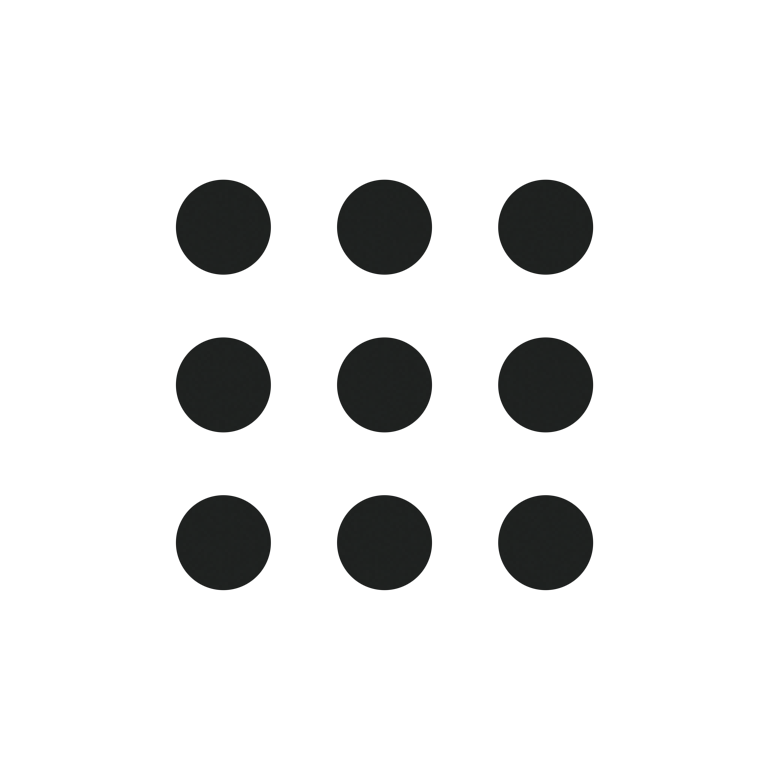
Write a Shadertoy shader that draws this pattern.

```glsl
#define GRID_CENTER vec2(0.5007, 0.4988)
#define SPACING vec2(0.2098, 0.2054)
#define GRID_REACH 1.0
#define DOT_RADIUS 0.0618
#define RIM_WIDTH 0.002
#define RIM_SHADE 0.8
#define GRAIN_CELLS 256.0
#define GRAIN_AMOUNT 0.008
#define PAPER vec3(1.0)
#define INK vec3(0.12, 0.13, 0.125)

float hash(vec2 p) {
    return fract(sin(dot(p, vec2(127.1, 311.7))) * 43758.5453);
}

// Signed distance to the nearest dot of the finite, centred grid
float dotGrid(vec2 uv) {
    vec2 p = uv - GRID_CENTER;
    vec2 cell = clamp(round(p / SPACING), -GRID_REACH, GRID_REACH);
    return length(p - cell * SPACING) - DOT_RADIUS;
}

void mainImage(out vec4 fragColor, in vec2 fragCoord) {
    vec2 uv = fragCoord / iResolution.xy;
    float aa = 0.75 / min(iResolution.x, iResolution.y);
    float d = dotGrid(uv);

    // Ink with a faint grain and a slightly darker rim
    float grain = hash(mod(floor(uv * GRAIN_CELLS), GRAIN_CELLS)) - 0.5;
    float rim = smoothstep(-RIM_WIDTH, 0.0, d);
    vec3 ink = (INK + grain * GRAIN_AMOUNT) * mix(1.0, RIM_SHADE, rim);

    // Dots over plain paper; the blank margin wraps at every edge
    float coverage = 1.0 - smoothstep(-aa, aa, d);
    fragColor = vec4(mix(PAPER, ink, coverage), 1.0);
}
```
